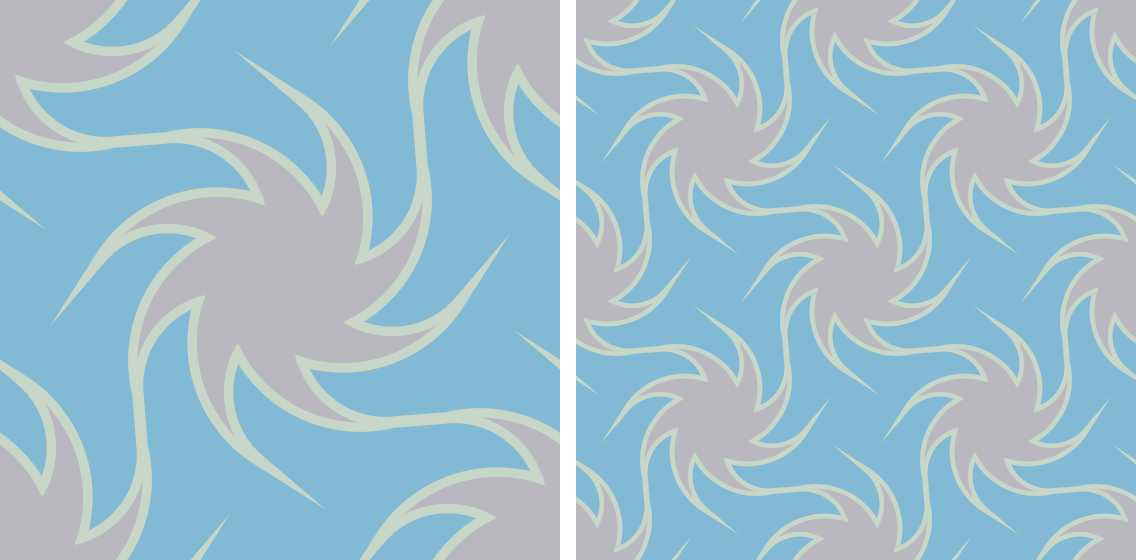
Left: one tile. Right: repeated 2 by 2.
This pattern is drawn by a Shadertoy shader. Its source:

```glsl
#define SKY vec3(0.51, 0.73, 0.84)
#define BODY vec3(0.73, 0.72, 0.75)
#define OUTLINE vec3(0.78, 0.84, 0.78)
#define ARMS 8
#define HALF_LINE 0.0085
#define HUB_RADIUS 0.146
#define TIP vec2(-0.410, -0.082)
#define BACK_CENTER vec2(-0.112, -0.0911)
#define BACK_RADIUS 0.248
#define BELLY_CENTER vec2(-0.2005, -0.0651)
#define BELLY_RADIUS 0.157

const float TAU = 6.2831853;

// Circle drawn out to a sharp point by its two tangents
float teardrop(vec2 p, vec2 center, float radius, vec2 tip) {
    float len = length(tip - center);
    vec2 axis = (tip - center) / len;
    p -= center;
    vec2 q = vec2(abs(axis.x * p.y - axis.y * p.x), dot(axis, p));
    float b = radius / len;
    float a = sqrt(1.0 - b * b);
    return dot(q, vec2(-b, a)) < 0.0 ? length(q) - radius
                                     : dot(q, vec2(a, b)) - radius;
}

// One curved arm: x is the outlined silhouette, y the inner fill
vec2 arm(vec2 p) {
    vec2 dir = normalize(TIP);
    float side = dir.x * p.y - dir.y * p.x;
    float silhouette = max(
        teardrop(p, BACK_CENTER, BACK_RADIUS + HALF_LINE, TIP),
        -teardrop(p, BELLY_CENTER, BELLY_RADIUS - HALF_LINE, TIP));
    float fill = max(
        length(p - BACK_CENTER) - BACK_RADIUS + HALF_LINE,
        BELLY_RADIUS + HALF_LINE - length(p - BELLY_CENTER));
    return max(vec2(silhouette, fill), side);
}

// Hub with a ring of arms
vec2 pinwheel(vec2 p) {
    vec2 d = length(p) - HUB_RADIUS + vec2(-HALF_LINE, HALF_LINE);
    for (int i = 0; i < ARMS; i++) {
        float angle = TAU * float(i) / float(ARMS);
        float c = cos(angle), s = sin(angle);
        d = min(d, arm(mat2(c, s, -s, c) * p));
    }
    return d;
}

void mainImage(out vec4 fragColor, in vec2 fragCoord) {
    vec2 uv = fragCoord / iResolution.xy;

    // Two interleaved lattices: canvas centre and corners
    vec2 d = min(pinwheel(fract(uv) - 0.5),
                 pinwheel(fract(uv + 0.5) - 0.5));

    // Antialiased layers
    vec2 cover = clamp(0.5 - d * min(iResolution.x, iResolution.y), 0.0, 1.0);
    vec3 color = mix(SKY, OUTLINE, cover.x);
    color = mix(color, BODY, cover.y);
    fragColor = vec4(color, 1.0);
}
```
